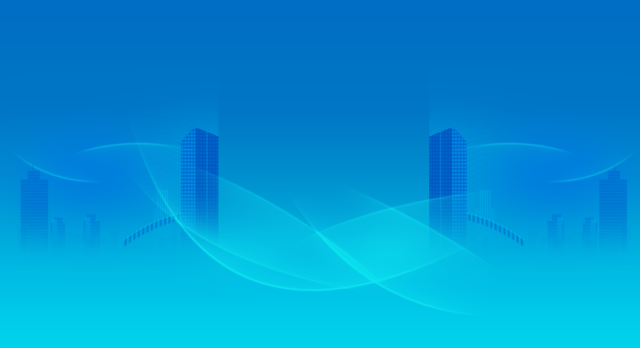
Write a WebGL 1 fragment shader that draws this background.

```glsl
precision highp float;
// Blue-to-cyan backdrop with two mirrored skylines and crossing ribbons of light.

uniform vec2 u_resolution;

float hash(float n) {
    return fract(sin(n * 127.1) * 43758.5453);
}

// Soft box mask; all lengths are in canvas heights
float box(vec2 p, float left, float right, float top) {
    float s = 0.75 / u_resolution.y;
    return smoothstep(left - s, left + s, p.x) * smoothstep(right + s, right - s, p.x)
         * smoothstep(top + s, top - s, p.y);
}

// Bright quadratic curve with a veil on one side; the sign of veil picks the side
float ribbon(vec2 p, vec2 a, vec2 b, vec2 c, float veil, float lineGain, float veilGain) {
    vec2 u = 2.0 * (b - a), v = a - 2.0 * b + c;
    float t = 0.0, best = 1e5;
    for (int i = 0; i <= 16; i++) {
        float k = float(i) / 16.0;
        vec2 q = a + k * (u + k * v) - p;
        if (dot(q, q) < best) { best = dot(q, q); t = k; }
    }
    for (int i = 0; i < 3; i++) {
        vec2 q = a + t * (u + t * v) - p, tangent = u + 2.0 * t * v;
        t = clamp(t - dot(q, tangent) / dot(tangent, tangent), 0.0, 1.0);
    }
    vec2 q = p - a - t * (u + t * v), tangent = u + 2.0 * t * v;
    float d = length(q);
    float side = (tangent.x * q.y - tangent.y * q.x) / length(tangent) * sign(veil);
    float ends = smoothstep(0.0, 0.4, t) * smoothstep(1.0, 0.7, t);
    float line = exp(-d * d / 0.00001);
    float sheet = exp(-d / abs(veil)) * smoothstep(-0.003, 0.003, side);
    return ends * (lineGain * line + veilGain * sheet);
}

// Vertical gradient, y running from bottom to top
vec3 sky(float y) {
    float g = mix(0.82, 0.73, smoothstep(0.0, 0.25, y));
    g = mix(g, 0.56, clamp((y - 0.22) / 0.28, 0.0, 1.0));
    g = mix(g, 0.46, smoothstep(0.46, 0.72, y));
    g = mix(g, 0.43, smoothstep(0.7, 1.0, y));
    return vec3(0.0, g, mix(0.92, 0.77, smoothstep(0.0, 0.75, y)));
}

// One skyline; m.x is the distance from the mirror axis
vec3 skyline(vec3 col, vec2 m) {
    float panel = box(m, 0.3026, 2.0, 2.0);
    float ground = smoothstep(0.25, 0.42, m.y);

    // Blue haze, and a paler rippled glow beside the inner edge
    vec2 h = (m - vec2(0.66, 0.5)) / vec2(0.23, 0.14);
    col = mix(col, vec3(0.0, 0.47, 0.88), 0.8 * panel * exp(-dot(h, h)));
    h = (m - vec2(0.33, 0.53)) / vec2(0.17, 0.13);
    float ripple = 0.9 + 0.1 * sin(length(m - vec2(0.5, 0.4)) * 420.0);
    col = mix(col, vec3(0.0, 0.64, 0.89), 0.65 * panel * ripple * exp(-dot(h, h)));

    // Faint low blocks
    for (int i = 0; i < 14; i++) {
        float n = float(i);
        float x = 0.42 + 0.033 * n + 0.012 * hash(n);
        float block = box(m, x, x + 0.014 + 0.02 * hash(n + 31.0), 0.29 + 0.06 * hash(n + 7.0));
        col = mix(col, vec3(0.0, 0.52, 0.85), 0.3 * block * ground);
    }

    // Pale stepped tower and arched bridge
    float pale = max(box(m, 0.435, 0.49, 0.40), box(m, 0.447, 0.48, 0.455));
    float ribs = 0.6 + 0.4 * sin(m.x * 900.0);
    col = mix(col, vec3(0.0, 0.7, 0.92), 0.4 * pale * ribs * ground);
    float deck = 0.39 - 1.5 * (m.x - 0.41) * (m.x - 0.41) - 0.22 * (m.x - 0.41);
    float span = box(m, 0.41, 0.575, deck) * smoothstep(deck - 0.025, deck - 0.02, m.y);
    float struts = 0.5 + 0.5 * sin(m.x * 500.0);
    col = mix(col, vec3(0.0, 0.4, 0.8), 0.6 * span * struts);
    col = mix(col, vec3(0.0, 0.75, 0.93), 0.6 * span * smoothstep(deck - 0.006, deck - 0.002, m.y));

    // Outer towers, each with a lit face and a narrow crown
    float outer = max(box(m, 0.791, 0.87, 0.485), box(m, 0.815, 0.85, 0.51));
    outer = max(outer, box(m, 0.833, 0.837, 0.53));
    float small = max(box(m, 0.743, 0.785, 0.36), box(m, 0.75, 0.775, 0.375));
    small = max(small, max(box(m, 0.642, 0.69, 0.365), box(m, 0.655, 0.682, 0.385)));
    float lit = max(box(m, 0.765, 0.78, 0.37), box(m, 0.67, 0.685, 0.375));
    float floors = 0.85 + 0.15 * sin(m.y * 700.0);
    col = mix(col, vec3(0.0, 0.41, 0.81), 0.65 * outer * floors * ground);
    col = mix(col, vec3(0.0, 0.46, 0.84), 0.7 * small * floors * ground);
    col = mix(col, vec3(0.0, 0.68, 0.92), 0.5 * lit * ground);

    // Main tower: sloping roof, dark core, gridded outer face
    float roof = 0.632 - 0.4 * max(0.3625 - m.x, 0.0) - 1.1 * max(m.x - 0.375, 0.0);
    float tower = box(m, 0.3026, 0.41, roof);
    float face = smoothstep(0.366, 0.37, m.x);
    float grid = (0.5 + 0.5 * sin(m.y * 620.0)) * (0.6 + 0.4 * sin(m.x * 700.0));
    vec3 wall = mix(vec3(0.0, 0.32, 0.75), vec3(0.0, 0.4, 0.82), face);
    wall += vec3(0.0, 0.2, 0.1) * grid * mix(0.35, 0.9, face);
    wall += vec3(0.0, 0.08, 0.06) * box(m, 0.333, 0.338, 1.0);
    return mix(col, wall, 0.9 * tower * smoothstep(0.26, 0.48, m.y));
}

void main() {
    vec2 p = gl_FragCoord.xy / u_resolution * vec2(1.837, 1.0);
    vec2 m = vec2(abs(p.x - 0.9294), p.y);
    vec3 col = skyline(sky(p.y), m);

    // Waves inside the skylines
    float light = ribbon(m, vec2(0.35, 0.56), vec2(0.55, 0.62), vec2(0.74, 0.55), -0.03, 0.3, 0.15);
    light += ribbon(m, vec2(0.91, 0.58), vec2(0.80, 0.47), vec2(0.62, 0.478), -0.03, 0.3, 0.1);

    // Large crossing ribbons
    light += ribbon(p, vec2(0.354, 0.725), vec2(0.574, -0.148), vec2(1.431, 0.342), 0.035, 0.6, 0.4);
    light += ribbon(p, vec2(0.354, 0.533), vec2(0.526, 0.234), vec2(1.148, 0.144), 0.03, 0.2, 0.25);
    light += ribbon(p, vec2(0.813, 0.474), vec2(1.029, 0.096), vec2(1.435, 0.091), 0.04, 0.55, 0.4);
    light += ribbon(p, vec2(0.49, 0.545), vec2(0.837, 0.426), vec2(1.124, 0.163), -0.07, 0.2, 0.28);
    light += ribbon(p, vec2(0.955, 0.478), vec2(1.196, 0.383), vec2(1.455, 0.206), -0.06, 0.2, 0.25);
    light += ribbon(p, vec2(0.813, 0.282), vec2(1.053, 0.416), vec2(1.435, 0.455), -0.06, 0.2, 0.25);

    // Soft pools of light between the ribbons
    vec2 pool = (p - vec2(1.12, 0.28)) / vec2(0.14, 0.08);
    light += 0.45 * exp(-dot(pool, pool));
    pool = (p - vec2(0.74, 0.29)) / vec2(0.15, 0.08);
    light += 0.25 * exp(-dot(pool, pool));

    gl_FragColor = vec4(mix(col, vec3(0.05, 0.9, 0.94), min(light, 0.9)), 1.0);
}
```
